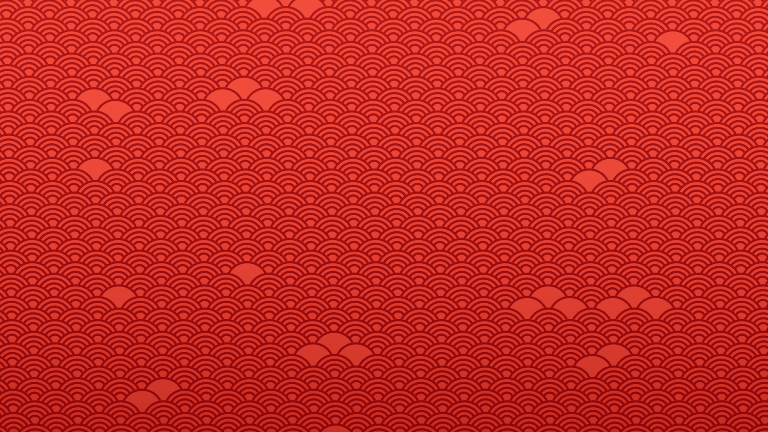
Write a WebGL 1 fragment shader that draws this pattern.

```glsl
precision highp float;
// Red seigaiha: about 18 by 37 overlapping fans of concentric arcs, each row
// covering the one above it. A few hashed clusters of fans are left plain, and
// the colours darken towards the bottom.

uniform vec2 u_resolution;

float hash(vec2 p) {
  return fract(sin(dot(p, vec2(12.9898, 78.233))) * 43758.5453);
}

// 1 for a plain fan: each block of 9 by 9 half-steps holds up to one cluster,
// made of a seed fan and sometimes its lower left and lower right neighbours.
float plainFan(vec2 cell) {
  vec2 block = floor(cell / 9.0);
  vec2 seed = block * 9.0 + floor(vec2(1.0 + 6.0 * hash(block + 3.1), 8.0 * hash(block + 7.7)));
  seed.x += mod(seed.x + seed.y + 1.0, 2.0);
  vec2 offset = cell - seed;
  float kind = hash(block + 15.3);
  float isSeed = step(abs(offset.x) + abs(offset.y), 0.5);
  float below = step(abs(offset.y - 1.0), 0.5);
  float left = below * step(abs(offset.x + 1.0), 0.5) * step(0.5, kind);
  float right = below * step(abs(offset.x - 1.0), 0.5) * step(abs(kind - 0.55), 0.25);
  return max(isSeed, max(left, right)) * step(hash(block + 21.9), 0.8);
}

void main() {
  // Units of half a fan spacing, with y running down from the top edge.
  float unitsHigh = 20.12;
  float pixel = unitsHigh / u_resolution.y;
  vec2 p = vec2(gl_FragCoord.x, u_resolution.y - gl_FragCoord.y) * pixel;
  float radius = 1.025;
  float rowStep = 0.54;
  float firstRow = 1.304;

  // Vertical shading of the fill and the lines.
  float height = gl_FragCoord.y / u_resolution.y;
  float shade = 1.0 - (1.0 - height) * (1.0 - height);
  vec3 fill = mix(vec3(0.78, 0.17, 0.13), vec3(0.95, 0.285, 0.225), shade);
  vec3 line = mix(vec3(0.55, 0.015, 0.035), vec3(0.69, 0.09, 0.095), height);

  vec3 color = line;
  float baseRow = floor((p.y - firstRow) / rowStep);

  // Composite three overlapping rows from back to front.
  for (int k = 0; k < 3; k++) {
    float row = baseRow + float(k);
    float parity = mod(row + 1.0, 2.0);
    float x = p.x - 0.31 - 0.0092 * row; // slight drift from row to row
    float column = 2.0 * floor((x - parity) * 0.5 + 0.5) + parity;
    vec2 toCenter = vec2(x - column, p.y - firstRow - row * rowStep);
    float d = length(toCenter) / radius;
    float aa = 0.5 * pixel / radius;

    // Four dark rings around a small disc; plain fans keep only the outer one.
    float plain = plainFan(vec2(column, row));
    float ring = clamp(floor((0.95 - d) / 0.22 + 0.5), 0.0, 3.0 * (1.0 - plain));
    float edge = abs(d - 0.95 + 0.22 * ring) - 0.05;
    vec3 fan = mix(line, fill + plain * vec3(0.0, 0.015, 0.012), smoothstep(-aa, aa, edge));

    float cover = 1.0 - smoothstep(1.0 - aa, 1.0 + aa, d);
    color = mix(color, mix(line, fan, step(d, 1.0)), cover);
  }

  gl_FragColor = vec4(color, 1.0);
}
```
